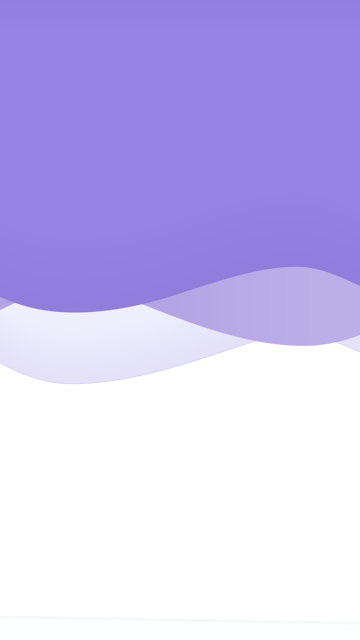
Reproduce this background procedurally as a Shadertoy shader.

```glsl
// Smooth curve through five knots, each holding (x, height, slope)
float wave(float x, vec3 knots[5]) {
    float height = knots[0].y;
    for (int i = 0; i < 4; i++) {
        vec3 a = knots[i], b = knots[i + 1];
        if (x < a.x) break;
        float span = b.x - a.x;
        float t = clamp((x - a.x) / span, 0.0, 1.0);
        float s = 1.0 - t;
        height = mix(a.y, b.y, t * t * (3.0 - 2.0 * t))
               + span * t * s * (a.z * s - b.z * t);
    }
    return height;
}

// Soft coverage above an edge
float above(float d) {
    float aa = 0.8 / iResolution.y;
    return smoothstep(-aa, aa, d);
}

// Thin soft line along an edge
float rim(float d) {
    return exp(-pow(d / 0.0016, 2.0));
}

void mainImage(out vec4 fragColor, in vec2 fragCoord) {
    vec2 uv = fragCoord / iResolution.xy;

    // Height above each wave edge
    float pale = uv.y - wave(uv.x, vec3[5](
        vec3(0.0, 0.4323, -0.309), vec3(0.197, 0.3997, 0.0),
        vec3(0.706, 0.4661, 0.186), vec3(0.833, 0.4766, 0.0),
        vec3(1.0, 0.4492, -0.253)));
    float lilac = uv.y - wave(uv.x, vec3[5](
        vec3(0.0, 0.5156, 0.264), vec3(0.194, 0.552, 0.0),
        vec3(0.389, 0.526, -0.225), vec3(0.845, 0.4596, 0.0),
        vec3(1.0, 0.4766, 0.208)));
    float violet = uv.y - wave(uv.x, vec3[5](
        vec3(0.0, 0.5365, -0.264), vec3(0.208, 0.5117, 0.0),
        vec3(0.463, 0.5352, 0.170), vec3(0.826, 0.5833, 0.0),
        vec3(1.0, 0.5534, -0.264)));

    // White ground with a faint slanted line near the bottom
    float slant = uv.y - mix(0.0365, 0.026, uv.x);
    vec3 color = mix(vec3(0.992, 0.997, 0.997), vec3(1.0), above(slant));
    color = mix(color, vec3(0.91, 0.95, 0.95), 0.6 * rim(slant));

    // Pale wave, brighter towards the upper left
    vec3 paleColor = mix(vec3(0.895, 0.885, 0.972), vec3(0.935, 0.935, 0.99),
                         smoothstep(0.0, 0.1, pale));
    paleColor -= 0.06 * rim(pale) * vec3(1.0, 1.0, 0.3);
    color = mix(color, paleColor, above(pale));

    // Lilac wave with a pink lower rim on the right
    vec3 lilacColor = mix(vec3(0.70, 0.645, 0.89), vec3(0.73, 0.685, 0.915),
                          smoothstep(0.4, 0.9, uv.x));
    float pink = 0.6 * rim(lilac) * smoothstep(0.45, 0.85, uv.x);
    lilacColor = mix(lilacColor, vec3(0.78, 0.60, 0.90), pink);
    color = mix(color, lilacColor, above(lilac));

    // Violet top, a little deeper near its edge and at the top
    vec3 violetColor = mix(vec3(0.565, 0.495, 0.868), vec3(0.582, 0.514, 0.898),
                           smoothstep(0.0, 0.16, violet));
    violetColor -= 0.012 * smoothstep(0.93, 1.0, uv.y);
    violetColor = mix(violetColor, vec3(0.55, 0.43, 0.84), 0.5 * rim(violet));
    color = mix(color, violetColor, above(violet));

    fragColor = vec4(color, 1.0);
}
```
